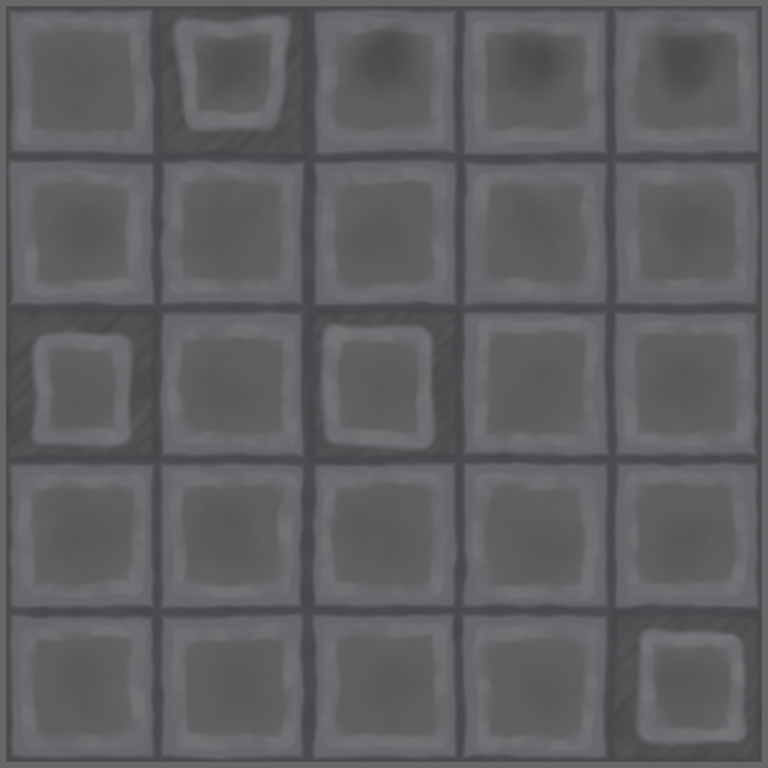
Give the GLSL for this texture, as a WebGL 1 fragment shader.

```glsl
precision highp float;
// Five by five worn grey stone tiles with painted rims, dark joints and a few sunken faces.
uniform vec2 u_resolution;

const float TILES = 5.0;
const float FRAME = 0.008;
const vec3 JOINT = vec3(0.285, 0.285, 0.30);
const vec3 BEVEL = vec3(0.315, 0.315, 0.32);
const vec3 EDGE = vec3(0.405, 0.40, 0.42);
const vec3 RIM = vec3(0.465, 0.465, 0.475);
const vec3 FACE = vec3(0.372, 0.374, 0.374);
const vec3 BORDER = vec3(0.40, 0.405, 0.40);

vec2 hash2(vec2 p) {
  p = vec2(dot(p, vec2(127.1, 311.7)), dot(p, vec2(269.5, 183.3)));
  return fract(sin(p) * 43758.5);
}

// Gradient noise, roughly -0.6 to 0.6
float corner(vec2 cell, vec2 offset) {
  return dot(hash2(cell) * 2.0 - 1.0, offset);
}

float noise(vec2 p) {
  vec2 i = floor(p), f = fract(p);
  vec2 w = f * f * f * (f * (f * 6.0 - 15.0) + 10.0);
  vec2 e = vec2(1.0, 0.0);
  float low = mix(corner(i, f), corner(i + e.xy, f - e.xy), w.x);
  float high = mix(corner(i + e.yx, f - e.yx), corner(i + e.xx, f - e.xx), w.x);
  return mix(low, high, w.y);
}

float fbm(vec2 p) {
  float sum = 0.0, amp = 0.6;
  for (int k = 0; k < 4; k++) {
    sum += amp * noise(p);
    p = p * 2.03 + 17.3;
    amp *= 0.5;
  }
  return sum;
}

float isCell(vec2 cell, vec2 target) {
  vec2 d = abs(cell - target);
  return 1.0 - step(0.5, max(d.x, d.y));
}

// Extra insets of the sunken faces: left, bottom, right, top
vec4 sunkenInset(vec2 cell) {
  return isCell(cell, vec2(1.0, 4.0)) * vec4(0.06, 0.09, 0.06, 0.01)
       + isCell(cell, vec2(0.0, 2.0)) * vec4(0.11, 0.03, 0.09, 0.09)
       + isCell(cell, vec2(2.0, 2.0)) * vec4(0.02, 0.03, 0.11, 0.06)
       + isCell(cell, vec2(4.0, 0.0)) * vec4(0.11, 0.06, 0.03, 0.07);
}

float roundedBox(vec2 p, vec4 inset, float radius) {
  vec2 low = inset.xy, high = 1.0 - inset.zw;
  vec2 q = abs(p - 0.5 * (low + high)) - 0.5 * (high - low) + radius;
  return length(max(q, 0.0)) + min(max(q.x, q.y), 0.0) - radius;
}

vec3 tile(vec2 cell, vec2 p, vec2 g) {
  vec2 seed = hash2(cell + 3.7);
  vec4 extra = sunkenInset(cell);
  float sunken = step(0.001, dot(extra, vec4(1.0)));
  vec4 inset = 0.095 + 0.03 * vec4(seed, hash2(cell + 9.1)) + extra;

  // Uneven outline of the raised face
  float taper = 0.38 * isCell(cell, vec2(1.0, 4.0));
  vec2 q = p + 0.045 * vec2(noise(g * 3.1), noise(g * 3.1 + 40.0));
  q.x = 0.5 + (q.x - 0.5) * (1.0 + taper * (0.75 - q.y));
  q.y += sunken * (seed.x - 0.5) * 0.14 * (q.x - 0.5);
  float outline = roundedBox(q, inset, 0.05);
  float inner = roundedBox(q, inset, 0.22);

  // Flat face and its smudged dark centre
  float mottle = fbm(g * 3.3);
  vec3 color = mix(EDGE, FACE, smoothstep(0.01, -0.11, inner + 0.06 * mottle));
  float topRow = step(3.5, cell.y) * smoothstep(0.0, 2.0, cell.x);
  vec2 center = vec2(0.5, 0.5 + 0.1 * topRow) + 0.12 * (seed - 0.5);
  float spot = smoothstep(0.33, 0.04, length(p - center) + 0.14 * mottle);
  color -= spot * (0.012 + 0.022 * seed.y + 0.045 * topRow);

  // Dark slope around sunken faces, with diagonal strokes
  float strokes = noise(vec2(g.x + g.y, (g.x - g.y) * 5.0) * 2.5);
  vec3 slope = BEVEL + 0.045 * strokes + 0.02 * mottle;
  color = mix(color, slope, sunken * smoothstep(0.015, 0.065, outline));

  // Broken light rim laid in short dabs
  float dabs = smoothstep(-0.28, 0.32, noise(g * 4.3 + 8.0) + 0.4 * noise(g * 11.0));
  float width = 0.045 + 0.025 * noise(g * 7.0 + 21.0);
  float rim = 1.0 - smoothstep(0.5 * width, 1.4 * width, abs(outline + 0.025));
  color = mix(color, RIM, rim * (0.18 + 0.5 * dabs + 0.15 * sunken));
  return color + 0.018 * mottle;
}

void main() {
  vec2 uv = gl_FragCoord.xy / u_resolution;
  vec2 g = (uv - FRAME) / (1.0 - 2.0 * FRAME) * TILES;
  vec2 wobble = 0.025 * vec2(noise(g * 1.7 + 5.0), noise(g * 1.7 + 60.0));
  vec2 warped = clamp(g + wobble, 0.001, TILES - 0.001);
  vec2 cell = floor(warped), p = fract(warped);
  vec3 color = tile(cell, p, g);

  // Soft dark joints of varying width
  vec2 edge = min(p, 1.0 - p);
  vec2 lineId = floor(warped + 0.5);
  float wide = 0.012 * isCell(vec2(lineId.x), vec2(2.0));
  float gap = min(edge.x - wide, edge.y) + 0.022 * noise(g * 6.0);
  float joint = 1.0 - smoothstep(0.012, 0.055, gap);
  color = mix(color, JOINT + 0.03 * noise(g * 5.0), 0.92 * joint);

  // Plain outer border
  vec2 side = min(uv, 1.0 - uv);
  float inside = smoothstep(FRAME - 0.001, FRAME + 0.001, min(side.x, side.y));
  gl_FragColor = vec4(mix(BORDER, color, inside), 1.0);
}
```
